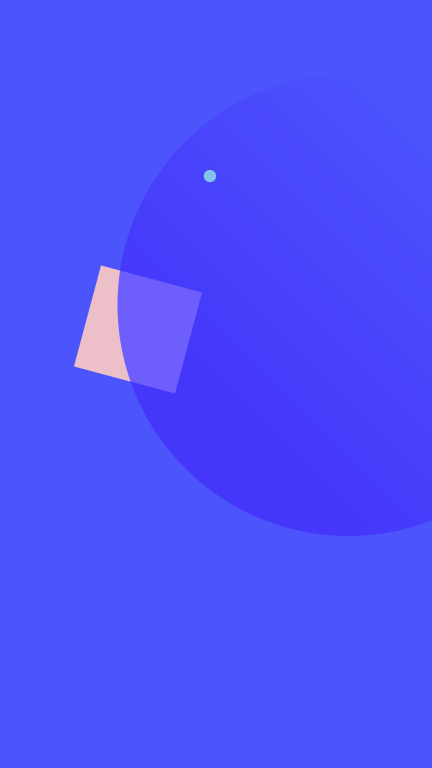
Give the GLSL for this background, as a Shadertoy shader.

```glsl
#define BACKGROUND vec3(0.298, 0.329, 0.990)
#define DISC_DEEP vec3(0.270, 0.215, 0.982)
#define SQUARE_PINK vec3(0.925, 0.750, 0.790)
#define SQUARE_VIOLET vec3(0.433, 0.368, 0.990)
#define DOT_COLOR vec3(0.500, 0.770, 0.920)
#define DISC_CENTER vec2(0.4538, 0.6029)
#define DISC_RADIUS 0.3008
#define SQUARE_CENTER vec2(0.1797, 0.5710)
#define SQUARE_HALF 0.0681
#define SQUARE_TILT radians(15.0)
#define DOT_CENTER vec2(0.2734, 0.7708)
#define DOT_RADIUS 0.0080

float circleDistance(vec2 p, float radius) {
    return length(p) - radius;
}

float squareDistance(vec2 p, float halfSide) {
    vec2 d = abs(p) - halfSide;
    return length(max(d, 0.0)) + min(max(d.x, d.y), 0.0);
}

mat2 rotation(float angle) {
    float c = cos(angle), s = sin(angle);
    return mat2(c, s, -s, c);
}

// Antialiased coverage, one pixel wide
float coverage(float distanceToEdge) {
    return clamp(0.5 - distanceToEdge * iResolution.y, 0.0, 1.0);
}

void mainImage(out vec4 fragColor, in vec2 fragCoord) {
    // Coordinates in canvas heights
    vec2 p = fragCoord / iResolution.y;

    float disc = coverage(circleDistance(p - DISC_CENTER, DISC_RADIUS));
    vec2 squareP = rotation(SQUARE_TILT) * (p - SQUARE_CENTER);
    float square = coverage(squareDistance(squareP, SQUARE_HALF));
    float dotMask = coverage(circleDistance(p - DOT_CENTER, DOT_RADIUS));

    // Disc fades into the background along its diagonal
    float along = dot(p - DISC_CENTER, vec2(sqrt(0.5))) / DISC_RADIUS;
    float fade = clamp((along + 0.7) / 1.5, 0.0, 1.0);
    vec3 discColor = mix(DISC_DEEP, BACKGROUND, fade);

    // Square changes colour where it overlaps the disc
    vec3 outside = mix(BACKGROUND, SQUARE_PINK, square);
    vec3 inside = mix(discColor, SQUARE_VIOLET, square);
    vec3 color = mix(outside, inside, disc);

    color = mix(color, DOT_COLOR, dotMask);
    fragColor = vec4(color, 1.0);
}
```
